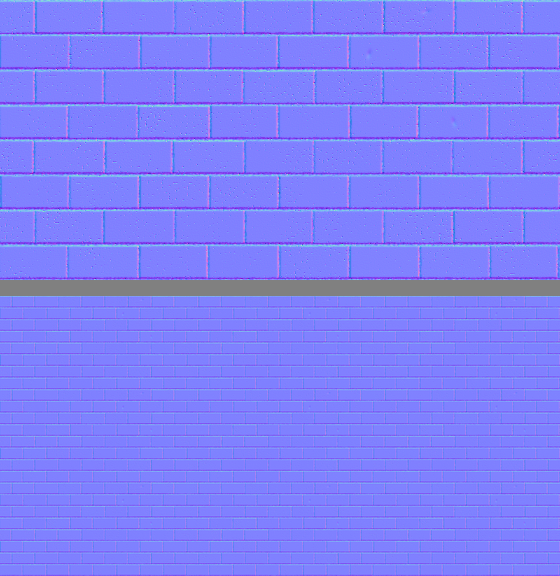
Top, the tile; bottom, the same tile 3 across and 3 down.
Write a WebGL 1 fragment shader that draws this texture map.

```glsl
precision highp float;
// Tangent-space normal map of a pitted brick wall in running bond, tiling both ways.

uniform vec2 u_resolution;

#define COLUMNS 8.0
#define ROWS 8.0
#define BRICK_ASPECT 2.0    // brick length over row height
#define JOINT_JITTER 0.02   // sideways shift of upright joints, in bricks
#define EDGE_INSET 0.029    // middle of the bevel from the joint, in row heights
#define EDGE_WIDTH 0.034    // half width of the bevel
#define EDGE_RAGGED 0.014
#define BED_TILT 0.54       // tilt of the top and bottom bevels
#define HEAD_TILT 0.46      // tilt of the left and right bevels
#define PIT_DEPTH 0.0075
#define GRAIN_HEIGHT 0.0011

vec2 hash2(vec2 p) {
    vec3 q = fract(vec3(p.xyx) * vec3(0.1031, 0.1030, 0.0973));
    q += dot(q, q.yzx + 33.33);
    return fract((q.xx + q.yz) * q.zy);
}

vec2 gradient(vec2 cell, vec2 period) {
    float angle = 6.28318 * hash2(mod(cell, period) + 7.0).x;
    return vec2(cos(angle), sin(angle));
}

// Gradient noise that wraps at the canvas edges; p is in row heights, frequency is whole.
float noise(vec2 p, float frequency) {
    vec2 period = vec2(COLUMNS * BRICK_ASPECT, ROWS) * frequency;
    p *= frequency;
    vec2 i = floor(p), f = p - i;
    vec2 w = f * f * f * (f * (f * 6.0 - 15.0) + 10.0);
    vec2 e = vec2(1.0, 0.0);
    float a = dot(gradient(i, period), f);
    float b = dot(gradient(i + e, period), f - e);
    float c = dot(gradient(i + e.yx, period), f - e.yx);
    float d = dot(gradient(i + e.xx, period), f - e.xx);
    return mix(mix(a, b, w.x), mix(c, d, w.x), w.y);
}

// Fine relief: grain with small pits that gather in patches.
float surfaceHeight(vec2 p) {
    float patches = 0.2 * noise(p, 1.0);
    float pits = smoothstep(0.36, 0.56, noise(p, 15.0) + patches);
    return GRAIN_HEIGHT * noise(p, 23.0) - PIT_DEPTH * pits;
}

vec2 surfaceTilt(vec2 p) {
    vec2 e = vec2(0.012, 0.0);
    return vec2(surfaceHeight(p - e) - surfaceHeight(p + e),
                surfaceHeight(p - e.yx) - surfaceHeight(p + e.yx)) / (2.0 * e.x);
}

vec2 brickHash(float column, float row, float salt) {
    return hash2(vec2(mod(column, COLUMNS), mod(row, ROWS)) + salt);
}

// Position of the upright joint to the left of a brick.
float jointAt(float column, float row) {
    return column + JOINT_JITTER * (2.0 * brickHash(column, row, 11.0).x - 1.0);
}

// Crisp core with a faint rounded shoulder towards the brick face.
float bevel(float inset) {
    float core = 1.0 - smoothstep(0.4 * EDGE_WIDTH, EDGE_WIDTH, abs(inset - EDGE_INSET));
    float shoulder = 0.28 * (1.0 - smoothstep(0.04, 0.1, inset)) * step(0.0, inset);
    return max(core, shoulder);
}

// Rare oval dent in a brick face; q runs from its centre.
vec2 dentTilt(vec2 q, float angle) {
    float c = cos(angle), s = sin(angle);
    vec2 r = vec2(c * q.x + s * q.y, c * q.y - s * q.x) / vec2(0.15, 0.08);
    return -q * 4.0 * exp(-2.0 * dot(r, r));
}

void main() {
    vec2 uv = gl_FragCoord.xy / u_resolution;
    vec2 p = uv * vec2(COLUMNS * BRICK_ASPECT, ROWS);

    // Find the brick
    float v = p.y - 0.015;
    float row = floor(v);
    float u = uv.x * COLUMNS - 0.5 * mod(row, 2.0) + 0.02;
    float column = floor(u);
    column += step(jointAt(column + 1.0, row), u) - step(u, jointAt(column, row));
    vec2 size = brickHash(column, row, 31.0);
    vec2 wear = brickHash(column, row, 53.0);

    // Distances to its four sides
    float chips = noise(p, 16.0);
    float ragged = EDGE_RAGGED * (0.8 * noise(p, 3.0) + chips);
    float left = (u - jointAt(column, row)) * BRICK_ASPECT + ragged;
    float right = (jointAt(column + 1.0, row) - u) * BRICK_ASPECT + ragged;
    float bottom = v - row + ragged - 0.014 * size.x;
    float top = row + 1.0 - v + ragged - 0.014 * size.y;

    // Bevels, their strength broken up by chips and by wear
    float headFade = smoothstep(0.01, 0.05, min(bottom, top));
    float broken = 1.0 + 0.7 * chips;
    vec2 tilt = vec2(0.0, 0.012) + 0.02 * (size - 0.5);
    tilt.y += BED_TILT * (bevel(top) * mix(0.7, 1.05, wear.x) * broken - bevel(bottom));
    tilt.x += HEAD_TILT * headFade * (bevel(right) * mix(0.6, 1.2, wear.y) * broken
                                    - bevel(left) * mix(0.6, 1.2, size.x));

    // Grain and pits, rougher in the mortar
    float mortar = 1.0 - smoothstep(0.0, 0.05, min(min(left, right), min(bottom, top)));
    tilt += surfaceTilt(p) * mix(0.6 + 0.6 * wear.x, 1.8, mortar);
    tilt += 0.5 * mortar * vec2(noise(p, 14.0), noise(p + 3.3, 15.0));

    // Dents
    vec2 centre = vec2(0.5 + wear.x, 0.35 + 0.3 * size.x);
    float dented = step(0.96, wear.y);
    tilt += dented * dentTilt(vec2(left, bottom) - centre, 6.28318 * size.y);

    tilt *= min(1.0, 0.8 / max(length(tilt), 0.001));
    vec3 normal = vec3(tilt, sqrt(1.0 - dot(tilt, tilt)));
    gl_FragColor = vec4(0.5 + 0.5 * normal, 1.0);
}
```
